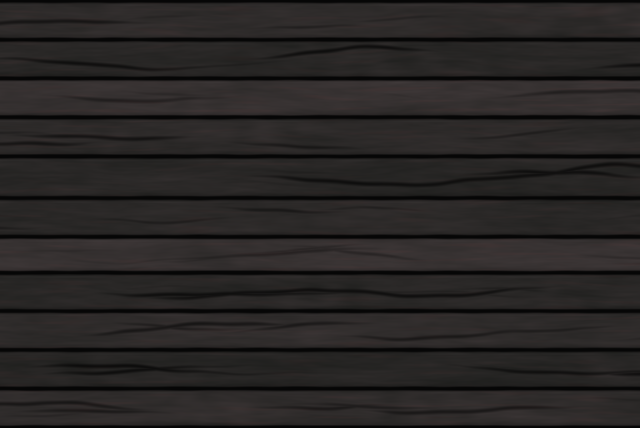
A WebGL 2 fragment shader for this texture:

```glsl
#version 300 es
precision highp float;
// Dark stained timber cladding: eleven horizontal boards split by black gaps.

uniform vec2 u_resolution;
out vec4 fragColor;

const int BOARDS = 11;
// Lightness of each board from the top down, 0 = charcoal, 1 = pale brown.
const float TONE[BOARDS] = float[](0.56, 0.30, 0.86, 0.48, 0.30, 0.44, 0.92, 0.34, 0.58, 0.24, 0.62);

const vec3 GAP = vec3(0.022, 0.022, 0.022);
const vec3 CHARCOAL = vec3(0.128, 0.128, 0.122);
const vec3 BROWN = vec3(0.224, 0.202, 0.202);
const vec3 RED_TINT = vec3(0.022, 0.004, 0.004);

vec2 hashGradient(vec2 cell) {
    vec3 q = fract(cell.xyx * vec3(0.1031, 0.1030, 0.0973));
    q += dot(q, q.yzx + 33.33);
    float angle = 6.2832 * fract((q.x + q.y) * q.z);
    return vec2(cos(angle), sin(angle));
}

// Gradient noise, roughly -0.7 to 0.7.
float noise(vec2 p) {
    vec2 i = floor(p), f = fract(p);
    vec2 w = f * f * f * (f * (f * 6.0 - 15.0) + 10.0);
    vec2 e = vec2(0.0, 1.0);
    float low = mix(dot(hashGradient(i), f), dot(hashGradient(i + e.yx), f - e.yx), w.x);
    float high = mix(dot(hashGradient(i + e.xy), f - e.xy), dot(hashGradient(i + e.yy), f - e.yy), w.x);
    return mix(low, high, w.y);
}

// Long fibres in several sizes; fibres finer than a pixel fade out.
float grain(vec2 p, float seed, float pixel) {
    float sum = 0.0, amplitude = 0.55;
    vec2 frequency = vec2(2.5, 28.0);
    for (int i = 0; i < 4; i++) {
        float visible = 1.0 - smoothstep(0.45, 1.0, frequency.y * pixel);
        sum += visible * amplitude * noise(p * frequency + seed * 17.3);
        frequency *= vec2(2.1, 1.8);
        amplitude *= 0.85;
    }
    return sum;
}

// A dark wandering crack that swells and dies out along the board.
float crack(float x, float v, float seed, float softness) {
    float path = 0.5 + 0.6 * noise(vec2(x * 1.7, seed)) + 0.09 * noise(vec2(x * 8.0, seed + 4.6));
    float presence = smoothstep(0.0, 0.35, noise(vec2(x * 1.9, seed + 9.2)));
    float halfWidth = 0.012 + 0.05 * presence;
    return presence * (1.0 - smoothstep(0.0, halfWidth + softness, abs(v - path)));
}

// Distance of a gap from the top; the middle boards sit a little lower.
float gapPosition(float index) {
    float offset = index - 5.5;
    return 0.002 + 0.0906 * index + 0.0098 * exp(-offset * offset);
}

vec3 boardColor(vec2 p, float v, float seed, float tone, float pixel) {
    // Bend the fibres gently, as they run around hidden knots.
    vec2 bent = p;
    bent.y += 0.014 * noise(vec2(p.x * 3.0, p.y * 9.0) + seed * 5.7);
    float fibre = grain(bent, seed, pixel);
    float stain = noise(vec2(p.x * 2.4, p.y * 13.0) + seed * 8.1);
    float blotch = noise(vec2(p.x * 13.0, p.y * 18.0) + seed * 3.3);
    float patchMask = smoothstep(0.05, 0.4, noise(vec2(p.x * 3.1, seed * 2.7)));

    float light = tone + 0.40 * fibre + 0.28 * stain + 0.40 * blotch * patchMask;
    vec3 color = mix(CHARCOAL, BROWN, clamp(light, -0.45, 1.3));

    // Thin reddish threads.
    float thread = noise(vec2(bent.x * 6.0, bent.y * 95.0) + seed * 11.9);
    color += RED_TINT * smoothstep(0.12, 0.5, thread) * (0.5 + 0.5 * tone);

    // Cracks are deepest in the darker boards.
    float cracks = 0.0;
    for (int i = 0; i < 3; i++) {
        cracks = max(cracks, crack(p.x, v, seed * 7.13 + float(i) * 3.37 + 0.4, 12.0 * pixel));
    }
    return color * (1.0 - cracks * mix(0.75, 0.3, tone));
}

void main() {
    vec2 p = gl_FragCoord.xy / u_resolution.y;
    float pixel = 1.0 / u_resolution.y;
    float fromTop = 1.0 - p.y;

    // Find the board and the place across it.
    float index = floor((fromTop - 0.002) / 0.0906);
    if (fromTop < gapPosition(index)) index -= 1.0;
    float upper = gapPosition(index);
    float lower = gapPosition(index + 1.0);
    float v = (fromTop - upper) / (lower - upper);
    float tone = TONE[clamp(int(index), 0, BOARDS - 1)];

    vec3 color = boardColor(p, v, index + 1.7, tone, pixel);

    // Worn light lip below each gap, with soft shade at both edges.
    float edge = min(fromTop - upper, lower - fromTop);
    float wear = 0.6 + 0.8 * noise(vec2(p.x * 9.0, index * 4.3 + 0.5));
    float lip = 1.0 - smoothstep(0.0, 0.004, abs(fromTop - upper - 0.0095));
    color *= mix(0.84, 1.0, smoothstep(0.004, 0.016, edge));
    color += 0.028 * wear * lip;

    // Black gaps with slightly uneven sides.
    float ragged = edge + 0.0014 * noise(vec2(p.x * 14.0, index * 3.7 + 0.5));
    float solid = smoothstep(0.0018, 0.0060 + 0.5 * pixel, ragged);
    fragColor = vec4(mix(GAP, color, solid), 1.0);
}
```
